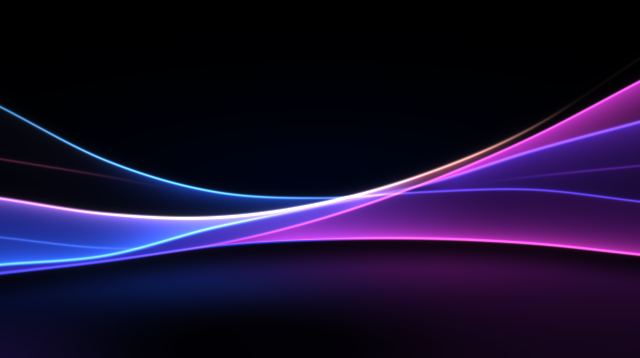
Reproduce this background procedurally as a WebGL 2 fragment shader.

```glsl
#version 300 es
precision highp float;
// Glowing silk ribbons sweep across a dark stage above a faint reflective floor.
// Each ribbon edge is a spline of height over x; its signed distance drives a thin
// bright line and a translucent sheet of light that fades away from that edge.
uniform vec2 u_resolution;
out vec4 fragColor;

// Edge heights at seven evenly spaced x positions, in canvas heights.
const float[7] CYAN_EDGE  = float[7](0.702, 0.551, 0.465, 0.447, 0.464, 0.470, 0.437);
const float[7] WHITE_EDGE = float[7](0.447, 0.403, 0.393, 0.432, 0.516, 0.645, 0.837);
const float[7] PINK_EDGE  = float[7](0.238, 0.272, 0.316, 0.388, 0.490, 0.619, 0.774);
const float[7] BLUE_EDGE  = float[7](0.260, 0.286, 0.363, 0.423, 0.486, 0.579, 0.660);
const float[7] BASE_EDGE  = float[7](0.235, 0.270, 0.312, 0.330, 0.333, 0.319, 0.288);
const float[7] RED_FOLD   = float[7](0.556, 0.507, 0.451, 0.410, 0.390, 0.380, 0.380);
const float[7] BLUE_FOLD  = float[7](0.337, 0.307, 0.316, 0.350, 0.390, 0.430, 0.470);
const float[7] VIOLET_FOLD = float[7](0.330, 0.360, 0.390, 0.430, 0.470, 0.507, 0.537);

// Catmull-Rom spline with linearly extended ends.
float spline(float x, float[7] k) {
  float s = x * 6.0;
  int i = int(clamp(floor(s), 0.0, 5.0));
  float t = s - float(i);
  float b = k[i], c = k[i + 1];
  float a = i > 0 ? k[i - 1] : 2.0 * b - c;
  float d = i < 5 ? k[i + 2] : 2.0 * c - b;
  return b + 0.5 * t * (c - a + t * (2.0 * a - 5.0 * b + 4.0 * c - d + t * (3.0 * (b - c) + d - a)));
}

// Approximate distance to an edge, positive above it.
float edgeDistance(vec2 p, float aspect, float[7] k) {
  float e = 0.004;
  float slope = (spline(p.x + e, k) - spline(p.x - e, k)) / (2.0 * e * aspect);
  return (p.y - spline(p.x, k)) / sqrt(1.0 + slope * slope);
}

// Smooth window that rises over a..b and falls over c..d.
float span(float x, float a, float b, float c, float d) {
  return smoothstep(a, b, x) * (1.0 - smoothstep(c, d, x));
}

float line(float d, float width) {
  return exp(-d * d / (width * width)) + 0.18 * exp(-abs(d) / (width * 2.5));
}

float above(float d, float pixel) {
  return smoothstep(-pixel, pixel, d);
}

// Light that starts at an edge and fades with depth on its positive side.
float sheet(float d, float depth, float pixel) {
  return above(d, pixel) * exp(-max(d, 0.0) / depth);
}

float ellipseGlow(vec2 p, vec2 center, vec2 radius) {
  vec2 q = (p - center) / radius;
  return exp(-dot(q, q));
}

vec3 stageFloor(vec2 p, float depth) {
  vec3 tint = mix(vec3(0.015, 0.045, 0.17), vec3(0.14, 0.03, 0.17), smoothstep(0.2, 0.75, p.x));
  vec3 c = tint * smoothstep(0.0, 0.09, depth) * mix(0.55, 1.0, smoothstep(0.0, 0.25, p.y));
  c += vec3(0.02, 0.06, 0.16) * ellipseGlow(p, vec2(0.3, 0.2), vec2(0.2, 0.07));
  c += vec3(0.10, 0.02, 0.09) * ellipseGlow(p, vec2(0.65, 0.25), vec2(0.25, 0.06));
  c += vec3(0.07, 0.02, 0.10) * ellipseGlow(p, vec2(0.0, 0.0), vec2(0.2, 0.1));
  float shadow = ellipseGlow(p, vec2(0.4, 0.03), vec2(0.27, 0.12));
  return c * (1.0 - 0.97 * min(1.0, 1.25 * shadow)) + vec3(0.005, 0.003, 0.015);
}

void main() {
  vec2 p = gl_FragCoord.xy / u_resolution;
  float aspect = u_resolution.x / u_resolution.y;
  float px = 1.0 / u_resolution.y;
  float thin = max(0.0035, 0.8 * px);
  float x = p.x;
  float cyan = edgeDistance(p, aspect, CYAN_EDGE);
  float white = edgeDistance(p, aspect, WHITE_EDGE);
  float pink = edgeDistance(p, aspect, PINK_EDGE);
  float blue = edgeDistance(p, aspect, BLUE_EDGE);
  float base = edgeDistance(p, aspect, BASE_EDGE);

  // Night backdrop
  vec3 color = vec3(0.001, 0.001, 0.004);
  color += vec3(0.0, 0.012, 0.075) * ellipseGlow(p, vec2(0.5, 0.48), vec2(0.4, 0.22));

  // Dark veil under the cyan edge
  float left = 1.0 - smoothstep(0.45, 0.6, x);
  color += left * sheet(-cyan, 0.2, px) * above(white, px) * vec3(0.025, 0.025, 0.045);
  color += sheet(-cyan, 0.035, px) * above(white, px) * span(x, 0.1, 0.3, 0.45, 0.56) * vec3(0.06, 0.17, 0.5);

  // Blue ribbon between the white and blue edges, then its violet middle
  float ribbon = above(-white, px) * above(blue, px) * (1.0 - smoothstep(0.5, 0.68, x));
  color += ribbon * mix(vec3(0.08, 0.09, 0.40), vec3(0.27, 0.25, 0.76), smoothstep(0.1, 0.45, x));
  color += ribbon * sheet(blue, 0.07, px) * vec3(0.10, 0.28, 0.55) * (1.0 - smoothstep(0.25, 0.5, x));
  color += ribbon * sheet(-white, 0.025, px) * vec3(0.50, 0.28, 0.40);
  float weave = above(-blue, px) * above(pink, px) * (1.0 - smoothstep(0.55, 0.65, x));
  color += weave * mix(vec3(0.12, 0.12, 0.55), vec3(0.36, 0.24, 0.74), smoothstep(0.15, 0.5, x));

  // Magenta wing and the dimmer violet wing below it
  float right = smoothstep(0.6, 0.72, x);
  color += right * sheet(-pink, 0.10, px) * above(blue, px) * vec3(0.72, 0.19, 0.72);
  color += right * above(-blue, px) * above(cyan, px) * (vec3(0.09, 0.03, 0.17) + vec3(0.20, 0.09, 0.40) * sheet(-blue, 0.07, px));
  color += span(x, 0.5, 0.62, 0.68, 0.85) * sheet(-white, 0.04, px) * above(pink, px) * vec3(0.45, 0.22, 0.28);

  // Lower purple sheet lit from the base edge
  float lower = above(-cyan, px) * above(-pink, px) * above(base, px) * smoothstep(0.2, 0.48, x);
  color += lower * mix(vec3(0.30, 0.14, 0.52), vec3(0.13, 0.035, 0.21), smoothstep(0.42, 0.8, x));
  color += lower * sheet(base, 0.045, px) * vec3(0.55, 0.13, 0.42);

  // Faint folds
  color += line(edgeDistance(p, aspect, RED_FOLD), thin) * span(x, -0.2, -0.1, 0.05, 0.3) * vec3(0.22, 0.08, 0.14);
  color += line(edgeDistance(p, aspect, BLUE_FOLD), thin) * span(x, -0.2, -0.1, 0.1, 0.28) * vec3(0.10, 0.16, 0.25);
  color += line(edgeDistance(p, aspect, VIOLET_FOLD), thin) * smoothstep(0.72, 0.95, x) * vec3(0.14, 0.05, 0.25);

  // Floor replaces everything under the base edge
  color = mix(stageFloor(p, -base), color, above(base, px));

  // Bright edges
  vec3 cyanTint = mix(vec3(0.35, 0.68, 1.0), vec3(0.30, 0.25, 0.85), smoothstep(0.4, 0.7, x));
  color += line(cyan, thin) * cyanTint * (0.75 + 0.35 * span(x, 0.0, 0.2, 0.3, 0.5));
  vec3 whiteTint = mix(vec3(0.75, 0.45, 0.80), vec3(0.95, 0.85, 0.95), smoothstep(0.0, 0.3, x));
  whiteTint = mix(whiteTint, vec3(0.85, 0.58, 0.48), smoothstep(0.52, 0.7, x));
  color += line(white, thin * 1.2) * whiteTint * (1.0 - 0.95 * smoothstep(0.7, 0.92, x));
  color += line(pink, thin) * vec3(0.85, 0.28, 0.75) * mix(0.25, 0.85, smoothstep(0.2, 0.6, x));
  vec3 blueTint = mix(vec3(0.30, 0.60, 1.0), vec3(0.32, 0.27, 0.85), smoothstep(0.3, 0.6, x));
  color += line(blue, thin * 1.2) * blueTint * (1.0 - 0.45 * span(x, 0.35, 0.5, 0.6, 0.75));
  vec3 baseTint = mix(vec3(0.14, 0.22, 0.80), vec3(0.95, 0.32, 0.78), smoothstep(0.42, 0.65, x));
  color += line(base, thin) * baseTint;
  fragColor = vec4(clamp(color, 0.0, 1.0), 1.0);
}
```
